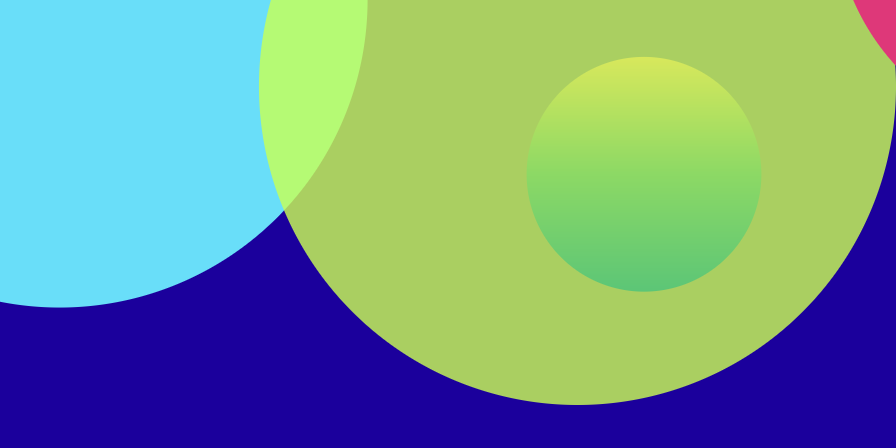
A Shadertoy shader for this background:

```glsl
// Flat overlapping discs in cyan, olive and pink on deep blue, with one gradient disc.

// Smooth coverage of a disc, in units of canvas height
float disc(vec2 p, vec2 center, float radius) {
    float pixel = 1.0 / iResolution.y;
    return clamp(0.5 - (length(p - center) - radius) / pixel, 0.0, 1.0);
}

void mainImage(out vec4 fragColor, in vec2 fragCoord) {
    vec2 p = fragCoord / iResolution.y;

    // Deep blue backdrop and the cyan disc at the upper left
    float cyanMask = disc(p, vec2(0.133, 1.001), 0.6875);
    vec3 color = mix(vec3(0.106, 0.0, 0.61), vec3(0.41, 0.87, 0.975), cyanMask);

    // Large olive disc, turning bright lime where it crosses the cyan one
    vec3 olive = mix(vec3(0.667, 0.812, 0.38), vec3(0.71, 0.98, 0.455), cyanMask);
    color = mix(color, olive, disc(p, vec2(1.289, 0.807), 0.711));

    // Small disc with a vertical gradient from green up to yellow
    vec2 center = vec2(1.4375, 0.611);
    float radius = 0.262;
    float height = (p.y - center.y) / radius;
    vec3 gradient = mix(vec3(0.55, 0.85, 0.395), vec3(0.36, 0.775, 0.465), clamp(-height, 0.0, 1.0));
    gradient = mix(gradient, vec3(0.845, 0.91, 0.36), clamp(height, 0.0, 1.0));
    color = mix(color, gradient, disc(p, center, radius));

    // Pink disc entering at the upper right corner
    color = mix(color, vec3(0.87, 0.22, 0.475), disc(p, vec2(2.383, 1.206), 0.521));

    fragColor = vec4(color, 1.0);
}
```
